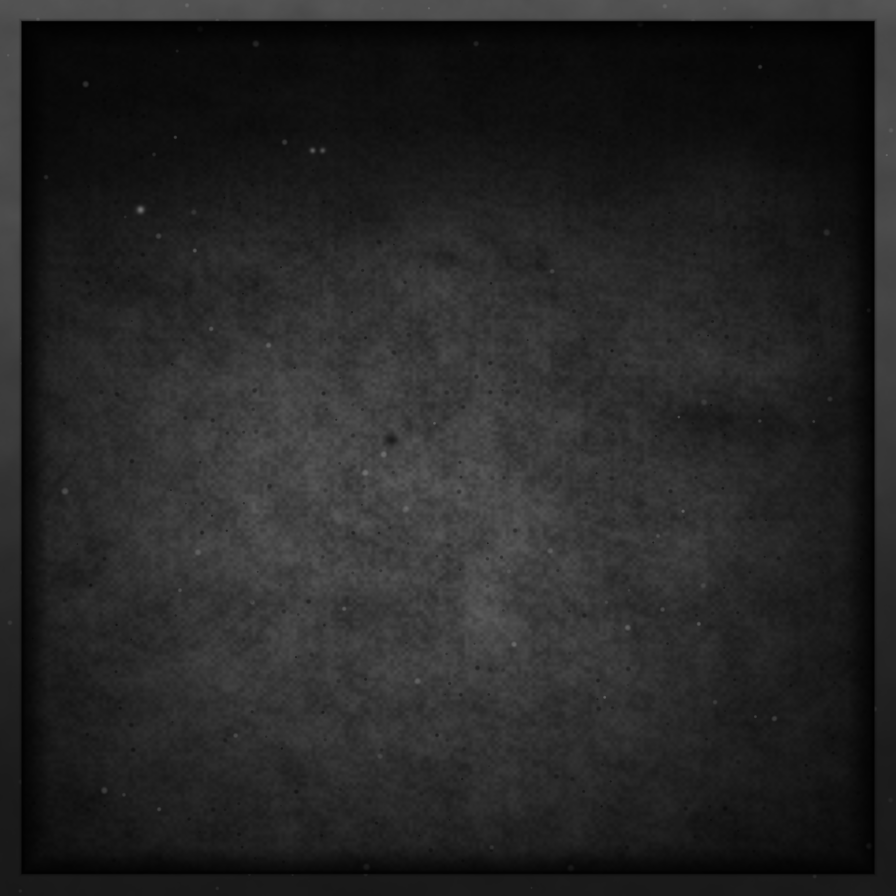
Reproduce this texture procedurally as a WebGL 1 fragment shader.

```glsl
precision highp float;
// A dark, worn slate panel set in a thin grey frame. Soft elliptical light is
// broken up by fractal noise, slanted scratches, fine grain and scattered
// specks; the frame fades from grey at the top to near black at the bottom.

uniform vec2 u_resolution;

float hash(vec2 p) {
  return fract(sin(dot(p, vec2(127.1, 311.7))) * 43758.5453);
}

float noise(vec2 p) {
  vec2 i = floor(p);
  vec2 f = fract(p);
  f = f * f * (3.0 - 2.0 * f);
  return mix(mix(hash(i), hash(i + vec2(1.0, 0.0)), f.x),
             mix(hash(i + vec2(0.0, 1.0)), hash(i + vec2(1.0, 1.0)), f.x), f.y);
}

float fbm(vec2 p) {
  float sum = 0.0;
  float amplitude = 0.5;
  for (int i = 0; i < 5; i++) {
    sum += amplitude * noise(p);
    p = mat2(1.6, 1.2, -1.2, 1.6) * p + 7.3;
    amplitude *= 0.5;
  }
  return sum;
}

// Soft elliptical spot, 1 at its centre
float spot(vec2 p, vec2 centre, vec2 radius) {
  vec2 d = (p - centre) / radius;
  return exp(-dot(d, d));
}

// One small dot at a random place in some of the grid cells
float specks(vec2 p, float cells, float density, float seed) {
  vec2 cell = floor(p * cells);
  float pick = hash(cell + seed);
  vec2 centre = 0.25 + 0.5 * vec2(hash(cell + seed + 3.1), hash(cell + seed + 8.7));
  float radius = 0.08 + 0.13 * hash(cell + seed + 5.3);
  float dotMask = 1.0 - smoothstep(radius * 0.3, radius * 1.3, length(fract(p * cells) - centre));
  return dotMask * step(pick, density) * (0.4 + 0.6 * hash(cell + seed + 1.9));
}

float slate(vec2 p) {
  float cloud = fbm(p * 7.0) - 0.48;
  float detail = fbm(p * 28.0 + 11.0) - 0.48;

  // Broad light, cut off by a ragged dark region along the top
  float shade = 0.025 + 0.262 * spot(p, vec2(0.46, 0.44), vec2(0.44, 0.41));
  float ragged = p.y + cloud * 0.12 + detail * 0.08;
  shade *= 1.0 - 0.42 * smoothstep(0.70, 0.87, ragged);

  // Lighter and darker patches
  shade += 0.050 * spot(p, vec2(0.83, 0.61), vec2(0.09, 0.07));
  shade += 0.040 * spot(p, vec2(0.82, 0.78), vec2(0.08, 0.05));
  shade += 0.025 * spot(p, vec2(0.77, 0.41), vec2(0.07, 0.06));
  shade -= 0.035 * spot(p, vec2(0.79, 0.53), vec2(0.10, 0.03));
  shade -= 0.045 * spot(p, vec2(0.66, 0.43), vec2(0.03, 0.04)) * (0.6 + 4.0 * detail);
  shade -= 0.030 * spot(p, vec2(0.69, 0.35), vec2(0.03, 0.025));
  shade -= 0.025 * spot(p, vec2(0.40, 0.33), vec2(0.10, 0.05));
  shade -= 0.035 * spot(p, vec2(0.40, 0.76), vec2(0.05, 0.03));

  // Mottling, slanted scratches and grain
  float streak = noise(vec2(p.x * 18.0, (p.y + 0.25 * p.x + cloud * 0.03) * 110.0)) - 0.5;
  float grain = noise(p * 240.0) + 0.6 * noise(p * 130.0 + 31.0) - 0.8;
  shade *= 1.0 + 0.35 * cloud + 0.50 * detail + 0.10 * streak + 0.26 * grain;

  // Pits and bright dust
  shade *= 1.0 - 0.45 * specks(p, 65.0, 0.10, 2.0);
  shade *= 1.0 - 0.50 * spot(p, vec2(0.437, 0.509), vec2(0.008, 0.006));
  shade += 0.18 * specks(p, 48.0, 0.018, 17.0);
  shade += 0.35 * spot(p, vec2(0.157, 0.766), vec2(0.004));
  shade += 0.28 * spot(p, vec2(0.349, 0.832), vec2(0.003));
  shade += 0.24 * spot(p, vec2(0.360, 0.832), vec2(0.003));
  return shade;
}

float frame(vec2 p) {
  float shade = mix(0.10, 0.29, smoothstep(0.05, 0.85, p.y));
  shade += 0.03 * smoothstep(0.96, 1.0, p.y);
  return shade * (0.90 + 0.24 * fbm(p * 24.0)) + 0.10 * specks(p, 60.0, 0.05, 41.0);
}

void main() {
  vec2 p = gl_FragCoord.xy / u_resolution;
  float pixel = 1.0 / min(u_resolution.x, u_resolution.y);

  // Signed distance to the panel edge, negative inside
  vec2 q = abs(p - vec2(0.5, 0.5005)) - 0.476;
  float edge = max(q.x, q.y);

  // The panel sinks into shadow beside the frame
  float inner = slate(p);
  inner *= mix(0.30, 1.0, smoothstep(0.0, 0.035, -edge));
  inner *= 1.0 - 0.6 * (1.0 - smoothstep(0.001, 0.006, -edge));

  float outer = frame(p) * mix(0.75, 1.0, smoothstep(0.0, 0.004, edge));
  float shade = mix(inner, outer, smoothstep(-pixel, pixel, edge));
  gl_FragColor = vec4(vec3(clamp(shade, 0.0, 1.0)), 1.0);
}
```
